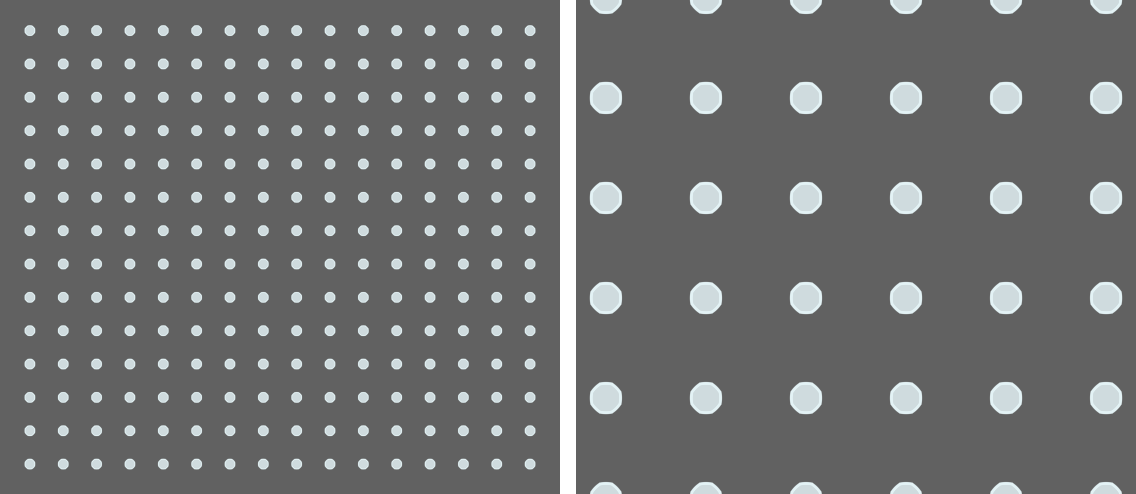
Left, the full canvas; right, a detail of the centre.
A Shadertoy shader for this pattern:

```glsl
// A centred grid of 16 by 14 small pale dots on flat grey.
// Each dot is a distance field between a circle and an octagon,
// filled with pale blue and edged with a thin lighter rim.

// Distance from the centre of a dot with slightly flattened sides
float dotRadius(vec2 p) {
    p = abs(p);
    float octagon = max(max(p.x, p.y), (p.x + p.y) * 0.7071);
    return mix(length(p), octagon, 0.5);
}

void mainImage(out vec4 fragColor, in vec2 fragCoord) {
    // Grid space: one unit per repeat, origin near the canvas centre
    float pitch = 0.0675 * iResolution.y;
    vec2 grid = (fragCoord - 0.5 * iResolution.xy) / pitch + vec2(0.0, 0.01);
    float pixel = 1.0 / pitch;

    // Nearest cell, limited so that the margins stay empty
    vec2 cell = clamp(floor(grid), vec2(-8.0, -7.0), vec2(7.0, 6.0));
    float radius = dotRadius(grid - cell - 0.5);

    // Fill, lighter rim, then the antialiased outline over the ground
    float rim = smoothstep(-0.5 * pixel, 0.5 * pixel, radius - 0.132);
    float outside = smoothstep(-0.7 * pixel, 0.7 * pixel, radius - 0.161);
    vec3 dotColor = mix(vec3(0.81, 0.86, 0.87), vec3(0.89, 0.95, 0.96), rim);
    vec3 color = mix(dotColor, vec3(0.38), outside);

    fragColor = vec4(color, 1.0);
}
```
